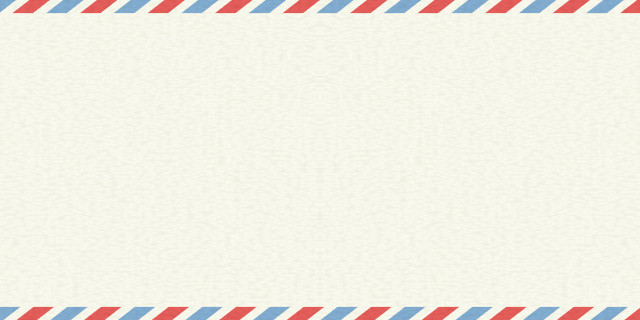
Reproduce this background procedurally as a WebGL 2 fragment shader.

```glsl
#version 300 es
precision highp float;
// Cream laid paper with slanted red and blue stripes along its top and bottom.
// Stripes are repeated distance functions; the paper grain is cellular noise
// with stretched cells, mirrored about the vertical centre line.

#define BAND_HEIGHT 0.041
#define STRIPE_PITCH 0.1055
#define STRIPE_WIDTH 0.064
#define STRIPE_SLANT 1.29
#define TOP_OFFSET 0.039
#define BOTTOM_OFFSET 0.052
#define FIBRE_DENSITY vec2(42.0, 125.0)
#define THREAD_DENSITY vec2(85.0, 7.0)
#define FIBRE_STRENGTH 0.045
#define THREAD_STRENGTH 0.016

uniform vec2 u_resolution;
out vec4 fragColor;

const vec3 PAPER = vec3(0.961, 0.961, 0.912);
const vec3 RED = vec3(0.88, 0.36, 0.345);
const vec3 BLUE = vec3(0.50, 0.665, 0.80);

vec2 hash2(vec2 cell) {
    vec3 q = fract(vec3(cell.xyx) * vec3(0.1031, 0.1030, 0.0973));
    q += dot(q, q.yzx + 33.33);
    return fract((q.xx + q.yz) * q.zy);
}

// Distance to the nearest scattered point
float cellular(vec2 p) {
    vec2 cell = floor(p);
    float nearest = 4.0;
    for (int j = -1; j <= 1; j++) {
        for (int i = -1; i <= 1; i++) {
            vec2 neighbour = cell + vec2(i, j);
            vec2 delta = neighbour + hash2(neighbour) - p;
            nearest = min(nearest, dot(delta, delta));
        }
    }
    return sqrt(nearest);
}

// Fine horizontal fibres crossed by long, faint vertical threads
float paperGrain(vec2 p) {
    p.y += 0.0015 * sin(p.x * 31.0 + 2.0 * sin(p.y * 17.0));
    float fibre = 0.48 - cellular(p * FIBRE_DENSITY + 50.0);
    float thread = 0.48 - cellular(p * THREAD_DENSITY + 150.0);
    float patches = 0.6 + 0.4 * sin(p.x * 23.0 + 1.7 * sin(p.y * 5.0));
    return FIBRE_STRENGTH * fibre + THREAD_STRENGTH * patches * thread;
}

// Stripe colour in rgb and coverage in a; p starts at the band's lower left
vec4 slantedStripes(vec2 p, float pixel) {
    float x = p.x - STRIPE_SLANT * p.y - 0.5 * STRIPE_WIDTH;
    float index = floor(x / STRIPE_PITCH + 0.5);
    float edge = abs(x - index * STRIPE_PITCH) - 0.5 * STRIPE_WIDTH;
    edge /= length(vec2(1.0, STRIPE_SLANT));
    float coverage = clamp(0.5 - edge / pixel, 0.0, 1.0);
    return vec4(mix(RED, BLUE, mod(index, 2.0)), coverage);
}

void main() {
    float pixel = 1.0 / u_resolution.y;
    vec2 p = gl_FragCoord.xy * pixel;
    float centre = 0.5 * u_resolution.x * pixel;

    // Choose the nearer border and measure from its lower left corner
    bool upper = p.y > 0.5;
    vec2 corner = upper ? vec2(TOP_OFFSET, 1.0 - BAND_HEIGHT)
                        : vec2(BOTTOM_OFFSET, 0.0);
    vec4 stripe = slantedStripes(p - corner, pixel);
    float depth = min(p.y, 1.0 - p.y) - BAND_HEIGHT;
    float band = clamp(0.5 - depth / pixel, 0.0, 1.0);

    // Ink over paper, with the grain showing through both
    vec3 color = mix(PAPER, stripe.rgb, stripe.a * band);
    color += paperGrain(vec2(abs(p.x - centre), p.y)) * vec3(0.95, 1.0, 1.1);
    fragColor = vec4(color, 1.0);
}
```
